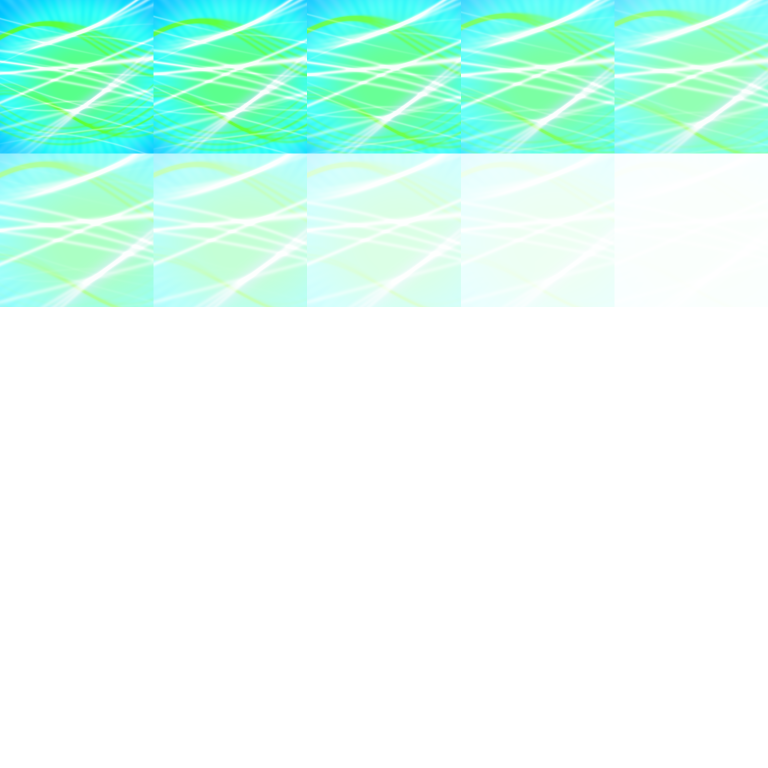
Reproduce this background procedurally as a Shadertoy shader.

```glsl
// Five-by-five grid of aqua light-streak panels that zoom in and fade to white.

float hash(float n) {
    return fract(sin(n * 12.9898) * 43758.5453);
}

// Soft line of half-width w at distance d
float glow(float d, float w) {
    return exp(-d * d / (w * w));
}

// Green centre, cyan rim, blue corners and faint radial rays
vec3 backdrop(vec2 q) {
    vec2 v = (q - vec2(0.53, 0.47)) * vec2(0.95, 1.08);
    float r = length(v);
    float angle = atan(v.y, v.x);
    float rays = sin(angle * 23.0) * sin(angle * 37.0 + 1.0);
    vec3 col = mix(vec3(0.34, 1.0, 0.54), vec3(0.2, 1.0, 0.97), smoothstep(0.14, 0.5, r));
    col = mix(col, vec3(0.06, 0.77, 1.0), smoothstep(0.46, 0.72, r + 0.04 * rays));
    return col + vec3(0.12, 0.04, 0.0) * rays * smoothstep(0.3, 0.6, r);
}

// Bundles of waving green strands
float greenStrands(vec2 q, float detail) {
    float sum = 0.0;
    for (int i = 0; i < 4; i++) {
        float k = float(i);
        float upper = 0.67 + 0.025 * k + (0.17 - 0.02 * k) * cos(4.0 * (q.x - 0.27 - 0.025 * k));
        float lower = 0.25 + 0.02 * k + 0.14 * cos((4.0 + 0.3 * k) * (q.x - 0.05));
        float arc = 0.06 + 0.035 * k + (0.55 + 0.1 * k) * pow(q.x - 0.42, 2.0);
        float weight = k < 1.5 ? 1.0 : 0.3 + 0.5 * detail;
        sum += weight * 0.6 * glow(q.y - upper, 0.011);
        sum += weight * 0.4 * glow(q.y - lower, 0.009);
        sum += detail * 0.4 * glow(q.y - arc, 0.008);
    }
    return min(sum, 0.85);
}

// Main white streaks, plus fine strands that vanish as detail drops
float whiteStreaks(vec2 q, float detail) {
    float x = q.x;
    float sum = 0.9 * glow(q.y - 0.52 - 0.1 * x, 0.008 + 0.012 * x);
    sum += 0.75 * glow(q.y - 0.33 - 0.42 * x, 0.011);
    sum += 0.45 * glow(q.y - 0.16 - 0.26 * x, 0.012);
    for (int i = 0; i < 3; i++) {
        float k = float(i);
        float rise = 0.66 + 0.025 * k + 0.06 * x + (0.36 - 0.08 * k) * x * x;
        float fall = 0.67 - 0.07 * k - 0.12 * x - (0.17 - 0.05 * k) * x * x;
        float fan = 0.34 + (0.6 + 0.12 * k) * (x - 0.59);
        sum += (0.85 - 0.25 * k) * glow(q.y - rise, 0.012) * smoothstep(0.0, 0.3, x);
        sum += 0.55 * glow(q.y - fall, 0.01);
        sum += 0.6 * glow(q.y - fan, 0.012) * glow(x - 0.6, 0.4);
    }
    for (int i = 0; i < 14; i++) {
        float k = float(i);
        float height = 0.05 + 0.9 * hash(k + 1.0);
        float slope = 0.7 * (hash(k + 21.0) - 0.4);
        float bend = 0.7 * (hash(k + 41.0) - 0.5);
        float path = height + slope * (x - 0.5) + bend * (x - 0.5) * (x - 0.5);
        float reach = glow(x - hash(k + 61.0), 0.45);
        sum += 0.4 * detail * reach * glow(q.y - path, 0.006);
    }
    return min(sum, 0.95);
}

vec3 panel(vec2 p, float index) {
    // Zoom about a point left of the centre
    vec2 pivot = vec2(0.29, 0.6);
    vec2 q = pivot + (p - pivot) / (1.0 + 0.07 * min(index, 5.0));
    float detail = 1.0 - smoothstep(0.0, 7.0, index);

    vec3 col = backdrop(q);
    // Wide lilac beam
    float beam = glow((q.y - 0.34 - 0.77 * (q.x - 0.59)) * 0.79, 0.045);
    col = mix(col, vec3(0.72, 0.86, 1.0), 0.6 * beam * glow(q.x - 0.6, 0.45));
    col = mix(col, vec3(0.38, 1.0, 0.12), greenStrands(q, detail));
    col = mix(col, vec3(1.0), whiteStreaks(q, detail));

    // Later panels wash out; from the third row on they are blank
    return mix(col, vec3(1.0), smoothstep(0.0, 10.0, index));
}

void mainImage(out vec4 fragColor, in vec2 fragCoord) {
    vec3 col = vec3(0.0);
    // Average four samples for smooth panel edges
    for (int i = 0; i < 4; i++) {
        vec2 offset = vec2(i % 2, i / 2) * 0.5 - 0.25;
        vec2 grid = (fragCoord + offset) / iResolution.xy * 5.0;
        vec2 cell = floor(grid);
        float index = cell.x + 5.0 * (4.0 - cell.y);
        col += panel(fract(grid), index);
    }
    fragColor = vec4(clamp(col / 4.0, 0.0, 1.0), 1.0);
}
```
